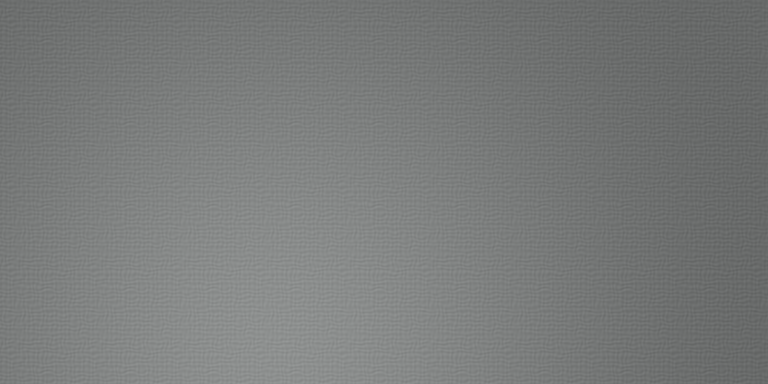
Give the GLSL for this texture, as a Shadertoy shader.

```glsl
// Grey woven cloth under a soft light low and left of the middle.
// The weave is a tiled height field of crossing threads, bent and broken by
// gradient noise, then embossed by a difference along the light direction.

const float TILE = 0.2157;   // side of one cloth tile, in canvas heights
const float TAU = 6.2831853;

vec2 hashGradient(vec2 cell) {
    vec3 q = fract(cell.xyx * vec3(0.1031, 0.1030, 0.0973));
    q += dot(q, q.yzx + 33.33);
    float angle = TAU * fract((q.x + q.y) * q.z);
    return vec2(cos(angle), sin(angle));
}

// Gradient noise that repeats after "period" cells
float tiledNoise(vec2 p, float period) {
    vec2 cell = floor(p), f = fract(p);
    vec2 s = f * f * f * (f * (f * 6.0 - 15.0) + 10.0);
    float sum = 0.0;
    for (int k = 0; k < 4; k++) {
        vec2 corner = vec2(k & 1, k >> 1);
        vec2 w = mix(1.0 - s, s, corner);
        sum += w.x * w.y * dot(hashGradient(mod(cell + corner, period) + 7.0), f - corner);
    }
    return sum;
}

// Height of the cloth; t is counted in tiles
float clothHeight(vec2 t) {
    vec2 bend = vec2(tiledNoise(t * 9.0, 9.0), tiledNoise(t * 8.0 + 3.4, 8.0));
    vec2 phase = TAU * (t * 18.0 + 0.65 * bend);
    float patchy = tiledNoise(t * 6.0 + 1.7, 6.0);
    float warp = cos(phase.x) * (0.42 - 0.4 * patchy);
    float weft = cos(phase.y) * (0.55 + 0.4 * patchy);
    float slubs = tiledNoise(t * 17.0, 17.0);

    // Looser, lumpier cloth along the tile seams
    vec2 seam = abs(fract(t - vec2(0.21, 0.6)) - 0.5);
    float loose = smoothstep(0.40, 0.5, seam.x) + 0.5 * smoothstep(0.43, 0.5, seam.y);
    return (warp + weft) * (1.0 - 0.3 * loose) + slubs * (0.8 + 0.9 * loose);
}

void mainImage(out vec4 fragColor, in vec2 fragCoord) {
    vec2 p = fragCoord / iResolution.y;

    // Broad pool of light
    float d = length((p - vec2(0.71, 0.10)) * vec2(1.0, 0.97));
    float light = mix(0.562, 0.408, smoothstep(-0.05, 1.42, d));

    // Emboss, lit from the upper left and faded where threads get too fine
    vec2 t = p / TILE;
    vec2 towardLight = vec2(-0.007, 0.009);
    float relief = clothHeight(t - towardLight) - clothHeight(t + towardLight);
    float visible = 1.0 - smoothstep(0.005, 0.012, 1.0 / iResolution.y);
    light += 0.017 * clamp(relief, -2.0, 2.0) * visible;

    // Faint cool green tint
    fragColor = vec4(light * vec3(0.988, 1.006, 1.0), 1.0);
}
```
